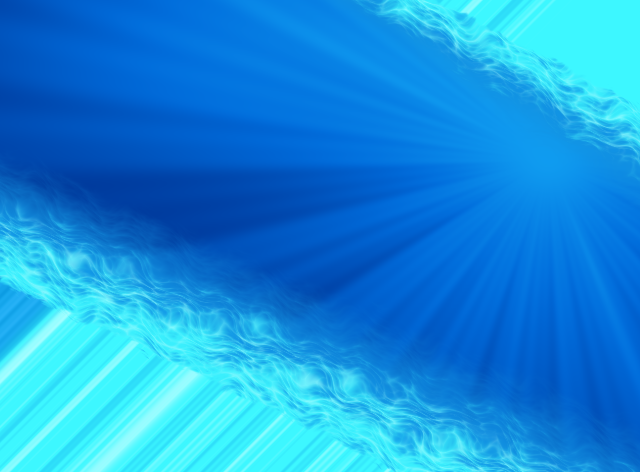
A Shadertoy shader for this background:

```glsl
const vec3 DEEP = vec3(0.0, 0.21, 0.59);
const vec3 BLUE = vec3(0.0, 0.42, 0.86);
const vec3 AZURE = vec3(0.06, 0.61, 0.94);
const vec3 CYAN = vec3(0.24, 0.97, 1.0);
const vec3 FOAM = vec3(0.75, 1.0, 1.0);

vec2 hash2(vec2 c) {
    vec2 k = vec2(dot(c, vec2(127.1, 311.7)), dot(c, vec2(269.5, 183.3)));
    return fract(sin(k) * 43758.5);
}

// Distances to the nearest and second nearest cell points
vec2 cellular(vec2 p) {
    vec2 cell = floor(p), f = fract(p), best = vec2(4.0);
    for (int j = -1; j <= 1; j++) {
        for (int i = -1; i <= 1; i++) {
            vec2 o = vec2(i, j);
            float d = length(o + hash2(cell + o) - f);
            best = d < best.x ? vec2(d, best.x) : vec2(best.x, min(best.y, d));
        }
    }
    return best;
}

float bump(float x, float center, float width) {
    float d = (x - center) / width;
    return exp(-d * d);
}

// Open water lit by a fan of rays
vec3 water(vec2 p) {
    vec2 q = p - vec2(1.16, 0.66);
    float r = length(q);
    float a = atan(-q.y, -q.x);
    float rays = 0.35 * sin(a * 23.0 + 0.6) + 0.3 * sin(a * 41.0 + 2.0 + r)
               + 0.2 * sin(a * 77.0 + 1.0);
    rays += bump(a, 0.69, 0.05) + bump(a, 1.95, 0.12) + 0.7 * bump(a, -0.08, 0.07);
    rays -= bump(a, 0.54, 0.06) + 0.9 * bump(a, 0.1, 0.08);
    float light = 0.07 + 0.8 * exp(-2.2 * r);
    light += 0.4 * smoothstep(0.55, 0.95, p.y) * smoothstep(-0.35, 0.6, p.x);
    light += 0.09 * rays * smoothstep(0.03, 0.3, r);
    light = clamp(light, 0.0, 1.0);
    return mix(mix(DEEP, BLUE, smoothstep(0.0, 0.55, light)), AZURE,
               smoothstep(0.4, 0.95, light));
}

// Diagonal streaks filling the two outer corners
vec3 streaks(vec2 p, float upper) {
    float s = p.x - p.y;
    float n = 0.4 * sin(s * 38.0 + 1.0) + 0.3 * sin(s * 91.0 + 2.0 * sin(s * 17.0))
            + 0.25 * sin(s * 187.0) + 0.2 * sin(s * 331.0 + 1.5);
    n *= mix(1.0, 1.0 - smoothstep(0.12, 0.3, s), upper);
    vec3 col = mix(CYAN, FOAM, 0.7 * smoothstep(0.15, 1.0, n));
    col = mix(col, vec3(0.14, 0.8, 0.96), 0.65 * smoothstep(0.1, 0.9, -n));
    float lower = 1.0 - upper;
    col = mix(col, FOAM, 0.7 * lower * (bump(s, -0.2, 0.018) + bump(s, 0.2, 0.025)));
    float shade = 1.0 - smoothstep(-0.27, -0.22, s);
    return mix(col, vec3(0.07, 0.62, 0.92) + 0.06 * n, 0.9 * lower * shade);
}

void mainImage(out vec4 fragColor, in vec2 fragCoord) {
    // Canvas height is one unit
    vec2 p = fragCoord / iResolution.y;
    p.x *= 1.354 * iResolution.y / iResolution.x;

    // Position across each band: 0 at the inner side, 1 at the outer
    float low = (0.65 - 0.44 * p.x - p.y) / (0.24 + 0.04 * p.x);
    float high = (p.y - 1.46 + 0.66 * p.x) / max(0.016 + 0.14 * p.x, 0.05);
    float upper = step(low, high);
    float t = max(low, high);

    // Ripples stretched along the bands
    vec2 u = vec2(dot(p, vec2(0.89, -0.46)), dot(p, vec2(0.46, 0.89)));
    u.y += 0.012 * sin(u.x * 23.0 + 3.0 * sin(u.y * 19.0)) + 0.006 * sin(u.x * 57.0 + u.y * 40.0);
    vec2 broad = cellular(u * vec2(9.0, 26.0));
    vec2 mid = cellular(u * vec2(24.0, 75.0) + 7.0 + broad.x);
    vec2 fine = cellular(u * vec2(55.0, 150.0) + 3.0 + mid.x);
    float ripple = 0.45 * broad.x + 0.35 * mid.x + 0.2 * fine.x - 0.45;
    float crest = 1.0 - smoothstep(0.0, 0.35, mid.y - mid.x);
    float fleck = smoothstep(0.5, 0.9, mid.x) + 0.5 * smoothstep(0.5, 0.9, fine.x);

    // Water brightening into foam across the bands
    vec3 col = water(p);
    col = mix(col, vec3(0.07, 0.57, 0.88), smoothstep(-0.2, 0.5, t + 0.25 * ripple));
    col = mix(col, CYAN, 0.92 * smoothstep(0.25, 0.95, t + 0.8 * ripple));
    float inBand = smoothstep(0.2, 0.65, t);
    col = mix(col, FOAM, inBand * (0.3 * fleck + 0.1 * crest));
    col = mix(col, AZURE, 0.35 * inBand * smoothstep(0.05, 0.3, -ripple));

    // Corners beyond the uneven outer edge
    float edge = t + 0.2 * ripple;
    col = mix(col, streaks(p, upper), smoothstep(0.97, 1.03, edge));
    fragColor = vec4(clamp(col, 0.0, 1.0), 1.0);
}
```
